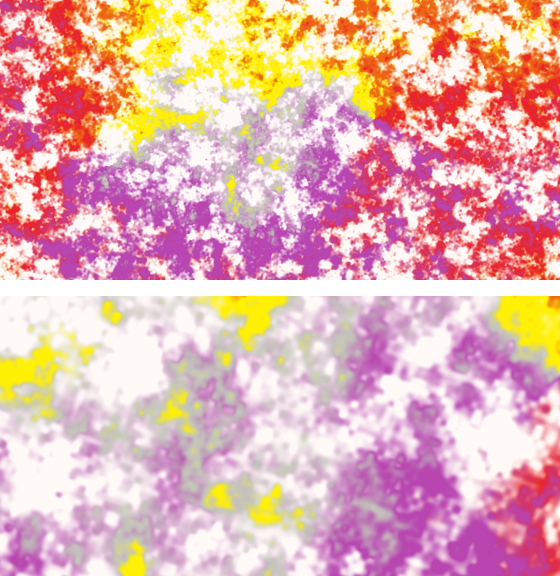
Top: the whole. Bottom: its middle third, enlarged.
Write a WebGL 1 fragment shader that draws this background.

```glsl
precision highp float;

uniform vec2 u_resolution;

const float HUE_CYCLE = 5.0;
const float TAU = 6.2831853;

float hash(vec2 cell) {
  return fract(sin(dot(cell, vec2(127.1, 311.7))) * 43758.5453);
}

float valueNoise(vec2 p) {
  vec2 cell = floor(p);
  vec2 f = fract(p);
  f = f * f * (3.0 - 2.0 * f);
  float low = mix(hash(cell), hash(cell + vec2(1.0, 0.0)), f.x);
  float high = mix(hash(cell + vec2(0.0, 1.0)), hash(cell + vec2(1.0)), f.x);
  return mix(low, high, f.y);
}

// Normalised fractal noise; a higher gain gives a rougher grain
float fbm(vec2 p, float gain) {
  float sum = 0.0;
  float total = 0.0;
  float amplitude = 1.0;
  for (int octave = 0; octave < 4; octave++) {
    sum += amplitude * valueNoise(p);
    total += amplitude;
    amplitude *= gain;
    p = mat2(1.6, 1.2, -1.2, 1.6) * p + 17.3;
  }
  return sum / total;
}

// Angle around a centre, measured in steps of the pigment cycle
float swirl(vec2 p, vec2 center) {
  vec2 d = p - center;
  return atan(d.y, d.x + 1e-5) * HUE_CYCLE / TAU;
}

// Cyclic ramp: red, orange, yellow, grey, purple and back to red
vec3 pigment(float hue) {
  vec3 red = vec3(0.91, 0.14, 0.16);
  vec3 orange = vec3(0.93, 0.40, 0.08);
  vec3 yellow = vec3(1.0, 0.94, 0.02);
  vec3 grey = vec3(0.77, 0.77, 0.74);
  vec3 purple = vec3(0.72, 0.27, 0.69);
  hue = mod(hue, HUE_CYCLE);
  vec3 color = mix(red, orange, smoothstep(0.0, 0.7, hue));
  color = mix(color, yellow, smoothstep(0.8, 1.5, hue));
  color = mix(color, grey, smoothstep(1.9, 2.5, hue));
  color = mix(color, purple, smoothstep(2.4, 3.4, hue));
  return mix(color, red, smoothstep(3.8, HUE_CYCLE, hue));
}

// Broad bands of pigment turning around two opposite swirls
float hueField(vec2 p) {
  vec2 warp = vec2(fbm(p * 3.0 + 4.7, 0.6), fbm(p * 3.0 + 31.2, 0.6)) - 0.5;
  vec2 q = p + 0.6 * warp;
  float bands = swirl(q, vec2(1.4, 0.5)) - swirl(q, vec2(0.45, 0.5));
  float drift = fbm(p * 3.2 + 58.1, 0.5) - 0.5;
  float grain = fbm(p * 20.0 + 83.6, 0.7) - 0.5;
  return 0.1 + bands + 2.8 * drift + 1.6 * grain;
}

void main() {
  vec2 p = gl_FragCoord.xy / u_resolution.y;

  // Small ragged flecks, with a faint broad change in density
  float flecks = fbm(p * 15.0 + 12.4, 0.82);
  float broad = valueNoise(p * 5.0 + 7.9) - 0.5;
  float density = flecks + 0.08 * broad;
  float coverage = smoothstep(0.35, 0.60, density);

  // Thin pigment shifts along the ramp, giving rosy and cream fringes
  float thinness = 0.53 - density;
  vec3 color = pigment(hueField(p) + 3.0 * thinness);

  vec3 paper = vec3(1.0, 0.98, 0.97);
  gl_FragColor = vec4(mix(paper, color, coverage), 1.0);
}
```
